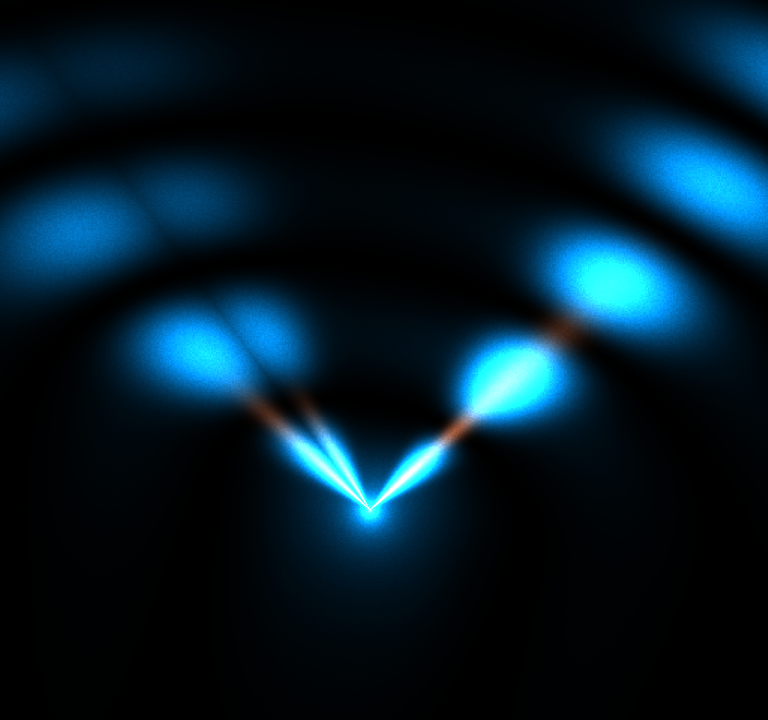
Write a WebGL 2 fragment shader that draws this background.

```glsl
#version 300 es
precision highp float;
uniform vec2 u_resolution;
out vec4 fragColor;

const float PI = 3.14159265;
const vec2 SOURCE = vec2(-0.0194, -0.2083);
const float RING_PITCH = 0.175;
const float PLANE_TILT = 0.26;
const float RING_STRETCH = 0.44;
const float FRONT_STRETCH = 0.06;
const float LOBE_WIDTH = 0.18;
const float STREAK_WIDTH = 0.075;
const float CORE_GLOW = 0.025;
const float HAZE = 0.055;
const float GRAIN = 0.12;
const vec3 BEAM_COLOR = vec3(0.01, 0.6, 1.0);
const vec3 STREAK_COLOR = vec3(0.75, 0.42, 0.28);

// Each beam: angle from vertical, gain, fade length, streak length
const vec4 BEAMS[3] = vec4[3](
    vec4( 0.825, 5.0, 0.47, 0.60),
    vec4(-0.820, 3.1, 0.38, 0.34),
    vec4(-0.550, 2.4, 0.28, 0.24)
);

float hash(vec2 p) {
    vec3 q = fract(vec3(p.xyx) * 0.1031);
    q += dot(q, q.yzx + 33.33);
    return fract((q.x + q.y) * q.z);
}

// Ring number on a tilted plane, stretched towards the viewer
float ringNumber(vec2 d) {
    float s = sin(PLANE_TILT), c = cos(PLANE_TILT);
    float across = dot(d, vec2(c, -s));
    float depth = dot(d, vec2(s, c));
    float depthScale = depth < 0.0 ? FRONT_STRETCH : 1.0;
    float n = sqrt(RING_STRETCH * across * across + depthScale * depth * depth) / RING_PITCH;
    return n + 0.25 * exp(-0.6 * n);
}

float ringWave(float n) {
    float wave = sin(PI * n);
    return n < 0.5 ? 1.0 : wave * wave;
}

void main() {
    vec2 p = (gl_FragCoord.xy - 0.5 * u_resolution) / u_resolution.y;
    vec2 d = p - SOURCE;
    float r = length(d);
    float angle = atan(d.x, d.y + 1e-5);
    float ring = ringWave(ringNumber(d));
    float grain = 1.0 + GRAIN * (hash(floor((p + 1.0) * 480.0)) - 0.5);

    // Strongest beam wins, which leaves a crease between neighbours
    float beam = 0.0;
    float streak = 0.0;
    for (int i = 0; i < 3; i++) {
        vec4 b = BEAMS[i];
        float offset = abs(angle - b.x);
        float lobe = exp(-pow(offset / LOBE_WIDTH, 2.0)) + 0.07 * exp(-offset / 0.3);
        beam = max(beam, b.y * exp(-r / b.z) * lobe);
        float core = exp(-pow(offset / STREAK_WIDTH, 2.0));
        streak = max(streak, core * (1.0 - smoothstep(0.0, b.w, r)));
    }

    // Source glow and faint haze
    float glow = CORE_GLOW / (r + 0.002) * exp(-r / 0.18);
    float haze = HAZE * exp(-r / 0.6) * smoothstep(-0.1, 0.2, d.y);
    float light = ring * (beam + glow + haze) * grain;

    vec3 color = BEAM_COLOR * light;
    color.r += 0.1 * max(light - 1.0, 0.0);
    color += STREAK_COLOR * streak * grain;
    fragColor = vec4(clamp(color, 0.0, 1.0), 1.0);
}
```
